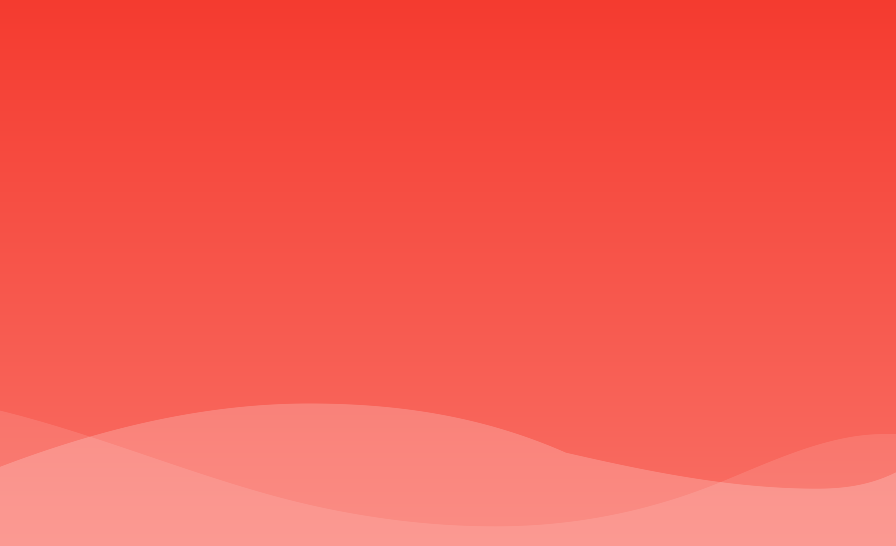
Give the GLSL for this background, as a Shadertoy shader.

```glsl
// Red vertical gradient with two translucent waves overlapping along the bottom.
#define TOP_COLOR vec3(0.958, 0.230, 0.185)
#define BOTTOM_COLOR vec3(0.977, 0.440, 0.400)
#define WAVE_COLOR vec3(1.0)
#define BACK_OPACITY 0.11
#define FRONT_OPACITY 0.20

// Cubic Hermite height between two knots: (x, height, slope in, slope out).
float curve(float x, vec4 a, vec4 b) {
    float span = b.x - a.x;
    float u = clamp((x - a.x) / span, 0.0, 1.0);
    float v = 1.0 - u;
    float rise = u * u * (3.0 - 2.0 * u);
    return mix(a.y, b.y, rise) + span * u * v * (a.w * v - b.z * u);
}

// Wave height across five knots, ordered left to right.
float waveHeight(float x, vec4 a, vec4 b, vec4 c, vec4 d, vec4 e) {
    if (x < b.x) return curve(x, a, b);
    if (x < c.x) return curve(x, b, c);
    if (x < d.x) return curve(x, c, d);
    return curve(x, d, e);
}

// Soft coverage of the area under a height.
float below(float y, float height) {
    float halfPixel = 0.5 / iResolution.y;
    return 1.0 - smoothstep(-halfPixel, halfPixel, y - height);
}

void mainImage(out vec4 fragColor, in vec2 fragCoord) {
    vec2 uv = fragCoord / iResolution.xy;

    // Sky gradient
    vec3 color = mix(BOTTOM_COLOR, TOP_COLOR, uv.y);

    // Back wave: falls from the left, then swells at the right
    float back = waveHeight(uv.x,
        vec4(0.000, 0.248, -0.400, -0.400),
        vec4(0.352, 0.073, -0.361, -0.361),
        vec4(0.553, 0.036, 0.0, 0.0),
        vec4(0.805, 0.1175, 0.673, 0.673),
        vec4(0.986, 0.205, 0.0, 0.0));
    color = mix(color, WAVE_COLOR, BACK_OPACITY * below(uv.y, back));

    // Front wave: broad hump, slight kink, shallow trough
    float front = waveHeight(uv.x,
        vec4(0.000, 0.145, 0.624, 0.624),
        vec4(0.345, 0.261, 0.0, 0.0),
        vec4(0.6315, 0.171, -0.722, -0.377),
        vec4(0.9115, 0.105, 0.0, 0.0),
        vec4(1.000, 0.135, 0.820, 0.820));
    color = mix(color, WAVE_COLOR, FRONT_OPACITY * below(uv.y, front));

    fragColor = vec4(color, 1.0);
}
```
